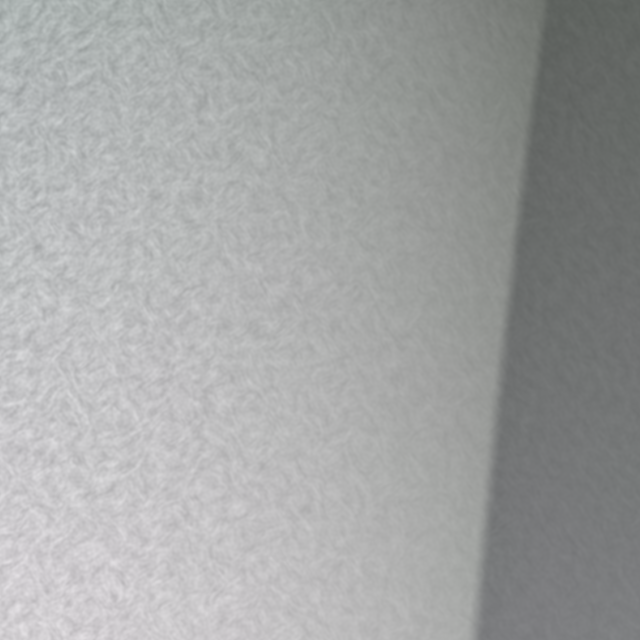
This texture is drawn by a Shadertoy shader. Its source:

```glsl
// Two softly lit matte surfaces that meet along a slanted, slightly bowed edge.
// Smooth colour ramps give the light; warped, stretched gradient noise in two
// blended directions, plus a fine grain, gives the short fibres of the surface.

// Edge between the pale and the dark surface
const float EDGE_BOTTOM = 0.742;
const float EDGE_TOP = 0.854;
const float EDGE_BOW = 0.024;
const float SOFTNESS_BOTTOM = 0.015;
const float SOFTNESS_TOP = 0.010;
const float CREASE_SHADE = 0.018;

// Pale surface: left side, centre and edge, each at top and bottom
const vec3 LEFT_TOP = vec3(0.665, 0.692, 0.690);
const vec3 LEFT_BOTTOM = vec3(0.825, 0.812, 0.825);
const vec3 CENTRE_TOP = vec3(0.612, 0.632, 0.622);
const vec3 CENTRE_BOTTOM = vec3(0.785, 0.776, 0.784);
const vec3 RIM_TOP = vec3(0.435, 0.450, 0.430);
const vec3 RIM_BOTTOM = vec3(0.655, 0.662, 0.655);
const float LIGHT_FALLOFF = 0.8;

// Dark surface
const vec3 DARK_TOP = vec3(0.380, 0.394, 0.381);
const vec3 DARK_BOTTOM = vec3(0.496, 0.500, 0.508);

// Fibres, grain and mottling
const float FIBRE_SCALE = 76.0;
const float FIBRE_STRETCH = 0.55;
const float FIBRE_WARP = 0.007;
const float GRAIN_SCALE = 150.0;
const float GRAIN_SHARE = 0.45;
const float FIBRE_LEFT = 0.092;
const float FIBRE_RIGHT = 0.022;
const float MOTTLE_SCALE = 26.0;
const float MOTTLE_AMOUNT = 0.020;
const float TINT_AMOUNT = 0.006;

// Unit gradient for a lattice cell, from an integer hash
vec2 latticeGradient(vec2 cell) {
    uvec2 q = uvec2(ivec2(cell) + 4096);
    uint h = q.x * 73856093u ^ q.y * 19349663u;
    h = (h ^ (h >> 13)) * 1274126177u;
    h ^= h >> 16;
    float angle = float(h & 65535u) * 6.28318 / 65536.0;
    return vec2(cos(angle), sin(angle));
}

float gradientNoise(vec2 p) {
    vec2 i = floor(p);
    vec2 f = p - i;
    vec2 u = f * f * f * (f * (f * 6.0 - 15.0) + 10.0);
    float a = dot(latticeGradient(i), f);
    float b = dot(latticeGradient(i + vec2(1, 0)), f - vec2(1, 0));
    float c = dot(latticeGradient(i + vec2(0, 1)), f - vec2(0, 1));
    float d = dot(latticeGradient(i + vec2(1, 1)), f - vec2(1, 1));
    return mix(mix(a, b, u.x), mix(c, d, u.x), u.y);
}

// Two octaves of noise drawn out along a direction
float fibres(vec2 p, float angle) {
    vec2 along = vec2(cos(angle), sin(angle));
    vec2 q = vec2(dot(p, along) * FIBRE_STRETCH, dot(p, vec2(-along.y, along.x)));
    return gradientNoise(q) + 0.6 * gradientNoise(q * 1.9 + 17.3);
}

float fibreTexture(vec2 uv) {
    vec2 warp = vec2(gradientNoise(uv * 30.0), gradientNoise(uv * 30.0 + 51.7));
    vec2 p = (uv + FIBRE_WARP * warp) * FIBRE_SCALE;
    float direction = gradientNoise(uv * 17.0 + 8.4) * 2.0 + (uv.x - 0.35) * 1.2;
    float blend = smoothstep(-0.3, 0.3, direction);
    float strands = mix(fibres(p, 0.65), fibres(p + 90.0, 2.15), blend);
    return strands + GRAIN_SHARE * gradientNoise(uv * GRAIN_SCALE + 6.2);
}

// Quadratic ramp through three colours from the left side to the edge
vec3 paleSurface(float across, float down) {
    vec3 left = mix(LEFT_TOP, LEFT_BOTTOM, down);
    vec3 centre = mix(CENTRE_TOP, CENTRE_BOTTOM, down);
    vec3 rim = mix(RIM_TOP, RIM_BOTTOM, down);
    float t = clamp(across, 0.0, 1.05);
    return left * (1.0 - t) * (1.0 - 2.0 * t)
         + centre * 4.0 * t * (1.0 - t)
         + rim * t * (2.0 * t - 1.0);
}

void mainImage(out vec4 fragColor, in vec2 fragCoord) {
    vec2 uv = fragCoord / iResolution.xy;
    float down = pow(max(1.0 - uv.y, 0.0), LIGHT_FALLOFF);

    // Signed distance across the edge, positive on the dark side
    float edge = mix(EDGE_BOTTOM, EDGE_TOP, uv.y) - EDGE_BOW * uv.y * (1.0 - uv.y);
    float side = uv.x - edge;
    float softness = mix(SOFTNESS_BOTTOM, SOFTNESS_TOP, uv.y);
    float darkMask = smoothstep(-softness, softness, side);

    // Base light, with a faint crease where the surfaces meet
    vec3 pale = paleSurface(uv.x / edge, down);
    vec3 dark = mix(DARK_TOP, DARK_BOTTOM, 1.0 - uv.y);
    dark -= CREASE_SHADE * exp(-max(side, 0.0) / 0.05);
    vec3 color = mix(pale, dark, darkMask);

    // Fibres fade toward the shade; broad mottling adds a slight tint
    float fade = smoothstep(0.0, 0.85, uv.x);
    float mottle = gradientNoise(uv * MOTTLE_SCALE + 3.1);
    float tint = gradientNoise(uv * 7.0 + 29.6);
    color += mix(FIBRE_LEFT, FIBRE_RIGHT, fade) * fibreTexture(uv);
    color += MOTTLE_AMOUNT * mottle * (1.0 - 0.7 * fade);
    color += TINT_AMOUNT * tint * vec3(0.6, -0.4, 0.5);

    fragColor = vec4(clamp(color, 0.0, 1.0), 1.0);
}
```
